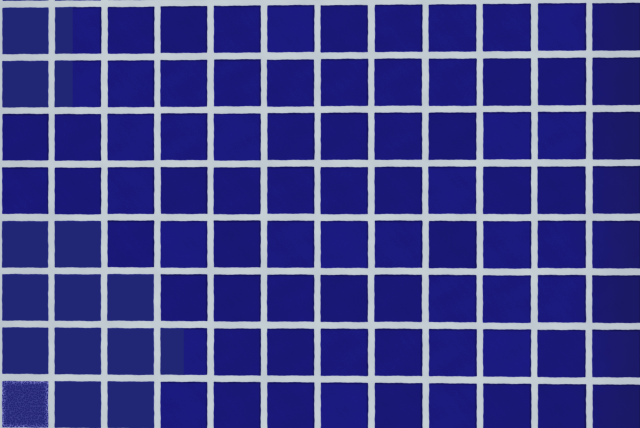
Give the GLSL for this texture, as a Shadertoy shader.

```glsl
// Glossy cobalt square wall tiles, 12 by 8, in pale grey grout with slight warp and wear.

const vec3 GLAZE = vec3(0.102, 0.098, 0.480);
const vec3 MATTE_GLAZE = vec3(0.130, 0.150, 0.460);
const vec3 WORN_GLAZE = vec3(0.170, 0.180, 0.490);
const vec3 GROUT = vec3(0.780, 0.822, 0.840);
const vec3 GROUT_DIM = vec3(0.710, 0.740, 0.780);

const vec3 COLUMN_CURVE = vec3(0.016, 12.215, -0.308); // offset, count, widening to the right
const float MIDDLE_JOINT = 4.0;          // row joint that runs level
const float MIDDLE_HEIGHT = 0.508;       // its distance from the top
const vec2 ROW_COUNT = vec2(8.03, 7.85); // rows at the left and right sides
const vec2 HALF_JOINT = vec2(0.062, 0.065);
const float CORNER = 0.018;
const float EDGE_BLUR = 0.016;
const float WOBBLE = 0.005;
const float TONE_SPREAD = 0.09;
const float SPECKLE_CELLS = 28.0;        // per tile

float hash(vec2 p) {
    p = fract(p * vec2(0.1031, 0.1130));
    p += dot(p, p.yx + 33.33);
    return fract((p.x + p.y) * p.x * 43.7);
}

// Cellular noise: distance to the nearest scattered point
float cellular(vec2 p) {
    vec2 cell = floor(p), f = fract(p);
    float nearest = 1.0;
    for (int j = -1; j <= 1; j++)
    for (int i = -1; i <= 1; i++) {
        vec2 o = vec2(i, j), id = cell + o + 17.0;
        nearest = min(nearest, length(o + vec2(hash(id), hash(id + 41.0)) - f));
    }
    return nearest;
}

float layeredSines(vec2 p) {
    return 0.5 * sin(p.x * 7.1 + 2.0 * sin(p.y * 4.3))
         + 0.3 * sin(p.y * 13.7 + p.x * 3.1)
         + 0.2 * sin(p.x * 29.0 - p.y * 23.0);
}

float roundedBox(vec2 p, vec2 halfSize, float radius) {
    vec2 q = abs(p) - halfSize + radius;
    return length(max(q, 0.0)) + min(max(q.x, q.y), 0.0) - radius;
}

// Grid coordinates: columns from the left, rows from the top
vec2 warpedGrid(vec2 uv) {
    float column = COLUMN_CURVE.x + uv.x * (COLUMN_CURVE.y + COLUMN_CURVE.z * uv.x);
    float rows = mix(ROW_COUNT.x, ROW_COUNT.y, uv.x);
    return vec2(column, MIDDLE_JOINT + (1.0 - uv.y - MIDDLE_HEIGHT) * rows);
}

// Flat, matte area at the upper left and stepped along the lower left
float matteArea(vec2 grid, float row, float blur) {
    float lowerLimit = row < 4.5 ? 2.0 : 3.0;
    if (row == 6.0) lowerLimit = 3.5;
    float limit = row < 2.0 ? 1.4 : (row < 4.0 ? -1.0 : lowerLimit);
    return 1.0 - smoothstep(-blur, blur, grid.x - limit);
}

void mainImage(out vec4 fragColor, in vec2 fragCoord) {
    vec2 uv = fragCoord / iResolution.xy;
    vec2 grid = warpedGrid(uv);
    vec2 tile = floor(grid), local = fract(grid) - 0.5;
    float blur = max(EDGE_BLUR, 0.6 * COLUMN_CURVE.y / iResolution.x);

    // Tile outline, with small placement errors and uneven edges
    vec2 shift = (vec2(hash(tile + 3.0), hash(tile + 71.0)) - 0.5) * 0.012;
    float outline = roundedBox(local - shift, 0.5 - HALF_JOINT, CORNER);
    outline += WOBBLE * layeredSines(grid * 2.3);
    float cover = 1.0 - smoothstep(-blur, blur, outline);

    // Glaze: tone per tile, soft mottling, dim right side
    vec3 glaze = GLAZE * (1.0 + TONE_SPREAD * (hash(tile + 11.0) - 0.5));
    glaze *= 1.0 + 0.025 * layeredSines(grid * 1.1);
    glaze *= 1.0 + 0.05 * (cellular(grid * SPECKLE_CELLS) - 0.5);
    float rightShade = smoothstep(0.88, 1.0, uv.x);
    glaze = mix(glaze, vec3(0.105, 0.100, 0.360), 0.65 * rightShade);

    // Dark lip below the upper joint and beside the right one
    vec2 lip = 0.5 - HALF_JOINT - vec2(local.x, -local.y);
    float shade = 1.0 - smoothstep(0.0, 0.045, min(lip.x, lip.y));
    glaze *= 1.0 - 0.28 * shade;

    glaze = mix(glaze, MATTE_GLAZE, matteArea(grid, tile.y, blur));

    // One chalky, speckled tile in the lower left corner
    float worn = float(tile.x == 0.0 && tile.y == 7.0);
    float speckle = cellular(grid * SPECKLE_CELLS);
    float rim = smoothstep(-0.09, 0.0, outline);
    vec3 chalk = WORN_GLAZE + 0.10 * (speckle - 0.4) + 0.28 * rim * speckle;
    glaze = mix(glaze, chalk, worn);

    // Grout: cloudy, dimmer near tile edges and the sides of the wall
    float sides = smoothstep(0.35, 0.5, abs(uv.x - 0.5));
    float contact = 1.0 - smoothstep(0.0, 0.04, outline);
    float dim = 0.25 + 0.2 * layeredSines(grid * 0.8) + 0.35 * sides + 0.35 * contact;
    vec3 grout = mix(GROUT, GROUT_DIM, clamp(dim, 0.0, 1.0));

    fragColor = vec4(mix(grout, glaze, cover), 1.0);
}
```
